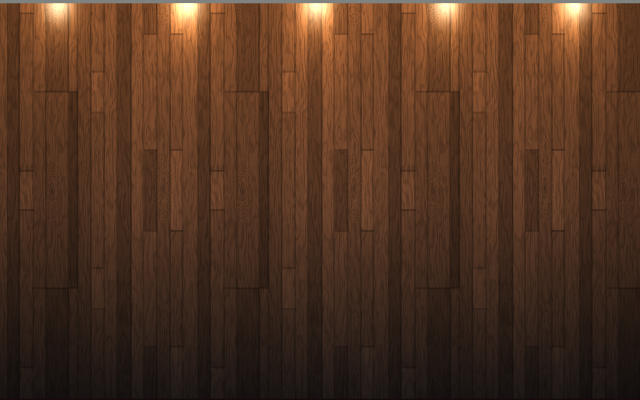
Write a Shadertoy shader that draws this texture.

```glsl
const float CANVAS = 480.0;              // layout units per canvas height
const vec2 TILE = vec2(229.0, 236.0);    // repeat of the floor pattern
const int PLANKS = 14;

// Per plank: left edge, board top, board length, tone on and off the board
const float EDGE[15] = float[15](0.0, 15.0, 32.0, 47.0, 74.0, 85.0, 101.0,
    117.0, 132.5, 149.0, 164.0, 180.0, 196.0, 211.0, 229.0);
const float TOP[14] = float[14](0.0, 205.0, 110.0, 110.0, 110.0, 0.0, 135.0,
    0.0, 0.0, 0.0, 180.0, 0.0, 180.0, 0.0);
const float LENGTH[14] = float[14](0.0, 47.0, 236.0, 236.0, 236.0, 0.0, 187.0,
    0.0, 0.0, 0.0, 97.0, 0.0, 97.0, 0.0);
const float BOARD[14] = float[14](0.8, 1.12, 1.0, 0.8, 0.94, 0.9, 1.02,
    1.05, 0.82, 1.1, 0.86, 1.0, 1.16, 1.04);
const float REST[14] = float[14](0.8, 1.0, 0.94, 0.92, 0.7, 0.9, 1.14,
    1.05, 0.82, 1.1, 1.06, 1.0, 1.02, 1.04);

float hash(vec2 p) {
    return fract(sin(dot(p, vec2(127.1, 311.7))) * 43758.5453);
}

float noise(vec2 p) {
    vec2 i = floor(p), f = fract(p);
    f = f * f * (3.0 - 2.0 * f);
    return mix(mix(hash(i), hash(i + vec2(1, 0)), f.x),
               mix(hash(i + vec2(0, 1)), hash(i + vec2(1, 1)), f.x), f.y);
}

float fbm(vec2 p) {
    return 0.57 * noise(p) + 0.29 * noise(p * 2.1 + 7.3) + 0.14 * noise(p * 4.3 + 3.1);
}

float line(float d, float width, float aa) {
    return 1.0 - smoothstep(width, width + aa, abs(d));
}

// Board tone, darkened along its end joints
float boardTone(int i, float y, float aa) {
    float t = mod(y - TOP[i], TILE.y);
    float on = smoothstep(0.0, aa, t) * (1.0 - smoothstep(LENGTH[i] - aa, LENGTH[i], t));
    if (LENGTH[i] < 1.0) return REST[i];
    if (LENGTH[i] >= TILE.y) {
        // Full-length boards alternate between the two tones
        on = step(0.5, fract((y - TOP[i]) / (2.0 * TILE.y)));
    }
    float joint = max(line(min(t, TILE.y - t), 0.4, aa), line(t - LENGTH[i], 0.4, aa));
    return mix(REST[i], BOARD[i], on) * (1.0 - 0.22 * joint);
}

// Long elliptical swirl around a knot
float knot(vec2 p, vec2 center, vec2 size) {
    vec2 d = p - center;
    d.y = mod(d.y + 0.5 * TILE.y, TILE.y) - 0.5 * TILE.y;
    return length(d / size);
}

float grain(vec2 p, float seed) {
    vec2 q = p + seed * vec2(37.0, 91.0);
    float field = 3.2 * fbm(q * vec2(0.09, 0.018)) + 0.06 * p.x;
    float k = min(knot(p, vec2(54.5, 230.0), vec2(6.0, 23.0)),
                  knot(p, vec2(188.0, 226.0), vec2(7.0, 25.0)));
    field = mix(1.7 * k, field, smoothstep(0.7, 1.7, k));
    float rings = pow(0.5 + 0.5 * sin(field * 10.0), 3.0);
    float fibre = noise(q * vec2(0.9, 0.06)) - 0.5;
    float pores = noise(q * vec2(1.4, 0.25)) - 0.5;
    float center = 1.0 - smoothstep(0.1, 0.65, k);
    return 1.05 - 0.15 * rings + 0.16 * fibre + 0.09 * pores - 0.17 * center;
}

float planks(vec2 p, float aa) {
    float x = mod(p.x - 8.0, TILE.x);
    float tone = boardTone(PLANKS - 1, p.y, aa);
    float seam = 0.0, id = 0.0;
    for (int i = 0; i < PLANKS; i++) {
        tone = mix(tone, boardTone(i, p.y, aa), smoothstep(0.0, aa, x - EDGE[i]));
        seam = max(seam, line(x - EDGE[i], 0.35, aa));
        id += step(EDGE[i], x);
    }
    return tone * grain(vec2(x, p.y), id) * (1.0 - 0.2 * seam);
}

// Wood colour fading toward the floor
vec3 woodColor(float t) {
    vec3 upper = mix(vec3(0.49, 0.29, 0.16), vec3(0.355, 0.222, 0.145), min(2.0 * t, 1.0));
    return mix(upper, vec3(0.10, 0.08, 0.073), max(2.0 * t - 1.0, 0.0));
}

float glow(vec2 d, vec2 size) {
    d /= size;
    return exp(-dot(d, d));
}

void mainImage(out vec4 fragColor, in vec2 fragCoord) {
    float unit = CANVAS / iResolution.y;
    vec2 p = vec2(fragCoord.x, iResolution.y - fragCoord.y) * unit;
    float aa = 1.2 * unit;

    float side = fragCoord.x / iResolution.x * 2.0 - 1.0;
    float wood = planks(p, aa) * (1.03 - 0.16 * side * side);
    vec3 color = woodColor(p.y / CANVAS) * wood;

    // Row of downlights: broad warm wash, amber halo, pale core
    vec2 lamp = vec2(mod(p.x - 70.0 + 77.5, 155.0) - 77.5, p.y - 4.0);
    color += wood * vec3(0.18, 0.10, 0.045) * glow(lamp, vec2(46.0, 85.0));
    color += wood * vec3(0.42, 0.29, 0.14) * glow(lamp, vec2(21.0, 38.0));
    color += vec3(0.50, 0.58, 0.58) * glow(lamp, vec2(15.0, 19.0));

    // Grey ceiling strip and dark floor line
    color = mix(vec3(0.50, 0.51, 0.50), color, smoothstep(4.0 - 0.5 * aa, 4.0 + 0.5 * aa, p.y));
    color = mix(color, vec3(0.09, 0.04, 0.05), smoothstep(477.5, 479.0, p.y));
    fragColor = vec4(clamp(color, 0.0, 1.0), 1.0);
}
```
